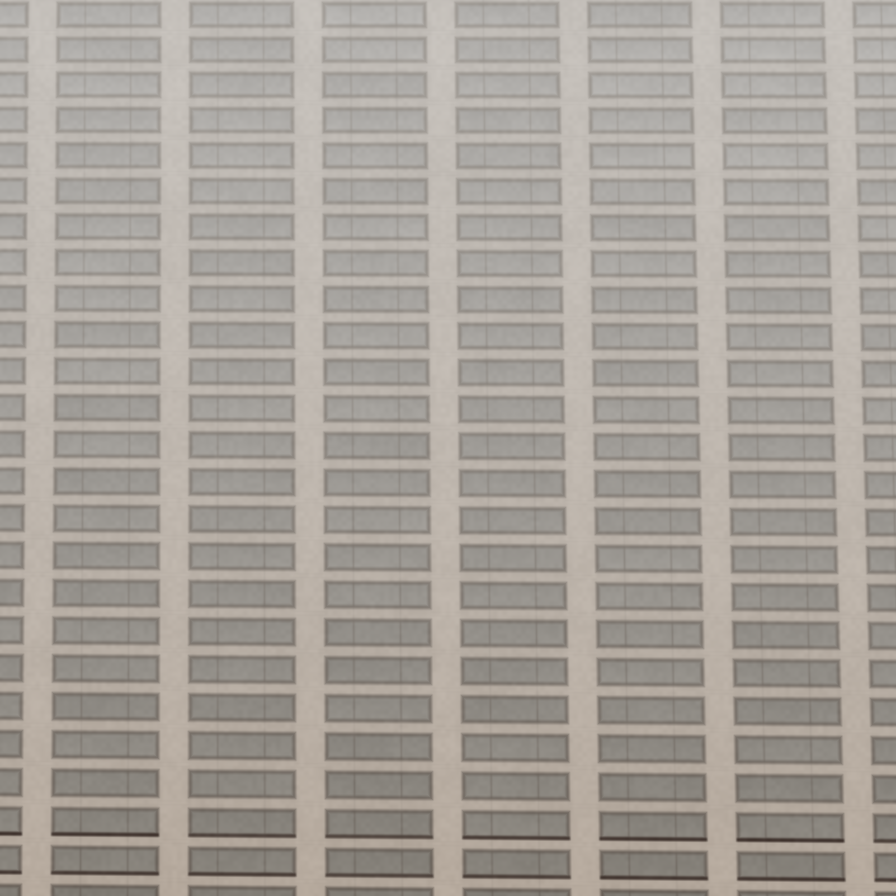
A WebGL 2 fragment shader for this pattern:

```glsl
#version 300 es
precision highp float;
// A hazy tower facade: pale piers and floor bands around recessed window strips.
// Bays and floors widen towards the bottom in a gentle perspective; each strip
// is a box distance with a soft dark frame, two mullions and light weathering.

uniform vec2 u_resolution;
out vec4 fragColor;

float hash(vec2 p) {
    vec3 q = fract(p.xyx * vec3(0.1031, 0.1030, 0.0973));
    q += dot(q, q.yzx + 33.33);
    return fract((q.x + q.y) * q.z);
}

float valueNoise(vec2 p) {
    vec2 i = floor(p), f = fract(p);
    f = f * f * (3.0 - 2.0 * f);
    return mix(mix(hash(i), hash(i + vec2(1, 0)), f.x),
               mix(hash(i + vec2(0, 1)), hash(i + vec2(1, 1)), f.x), f.y);
}

float boxDistance(vec2 p, vec2 halfSize) {
    vec2 q = abs(p) - halfSize;
    return length(max(q, 0.0)) + min(max(q.x, q.y), 0.0);
}

// Blurred line of the given half width
float line(float dist, float halfWidth) {
    float soft = max(0.0019, 0.7 / u_resolution.y);
    return 1.0 - smoothstep(halfWidth - soft, halfWidth + soft, abs(dist));
}

void main() {
    vec2 uv = gl_FragCoord.xy / u_resolution;
    float depth = 1.0 - uv.y;

    // Perspective grid: the floor index solves depth = 0.0388 n + 0.0000962 n^2
    float drop = depth - 0.009 * depth * (uv.x - 0.37) - 0.0026;
    float row = 2.0 * drop / (0.03883 + sqrt(0.001508 + 0.000385 * drop)) + 0.14;
    float bayWidth = mix(0.148, 0.1533, depth);
    float bay = (uv.x - mix(0.3437, 0.347, depth)) / bayWidth;
    vec2 cellSize = vec2(bayWidth, 0.0388 + 0.00019 * row);
    vec2 cell = floor(vec2(bay, row));
    vec2 local = (fract(vec2(bay, row)) - 0.5) * cellSize;
    vec2 halfSize = cellSize * vec2(0.391, 0.36);

    // Haze lightens and greys everything towards the top
    float haze = 1.0 - pow(depth, 1.25);
    vec3 stone = mix(vec3(0.715, 0.667, 0.618), vec3(0.775, 0.757, 0.735), haze);
    vec3 glass = mix(vec3(0.515, 0.497, 0.467), vec3(0.705, 0.697, 0.685), haze);
    vec3 frame = mix(vec3(0.39, 0.355, 0.325), vec3(0.61, 0.59, 0.565), haze);

    // Floor bands sit slightly darker than the piers, with faint stone joints
    float inBay = line(local.x, halfSize.x);
    float mullion = line(abs(local.x + 0.001) - 0.172 * bayWidth, 0.001);
    float joint = line(abs(local.y) - 0.45 * cellSize.y, 0.0004);
    vec3 color = stone * (1.0 - 0.02 * inBay - 0.035 * mullion);
    color *= 1.0 - 0.02 * joint * (1.0 - inBay);

    // Window strip: glass, mullions, then the shadowed recess around it
    float dist = boxDistance(local, halfSize);
    float soft = max(0.0027, 0.7 / u_resolution.y);
    float inside = 1.0 - smoothstep(-soft, soft, dist);
    float recess = 1.0 - smoothstep(0.0005, 0.0062, -dist);
    vec3 pane = glass * (0.985 + 0.03 * hash(cell + 40.0));
    pane *= 1.0 + 0.03 * local.y / halfSize.y;
    pane = mix(pane, frame, 0.5 * mullion);
    pane = mix(pane, frame, recess * 0.95);
    color = mix(color, pane, inside);
    color *= 1.0 - 0.03 * exp(-abs(dist) * 350.0) * (1.0 - inside);

    // Dark sills under the lowest floors, uneven from bay to bay
    float sill = line(local.y - halfSize.y + 0.001, 0.0019) * inBay;
    float sillStrength = step(21.5, cell.y) * (0.6 + 0.4 * hash(cell + 9.0));
    color = mix(color, vec3(0.23, 0.18, 0.16), sill * sillStrength);

    // Weathering: broad blotches and fine grain
    color += 0.016 * (valueNoise(uv * vec2(22.0, 30.0)) - 0.5);
    color += 0.024 * (valueNoise(uv * 190.0) - 0.5);
    fragColor = vec4(color, 1.0);
}
```
